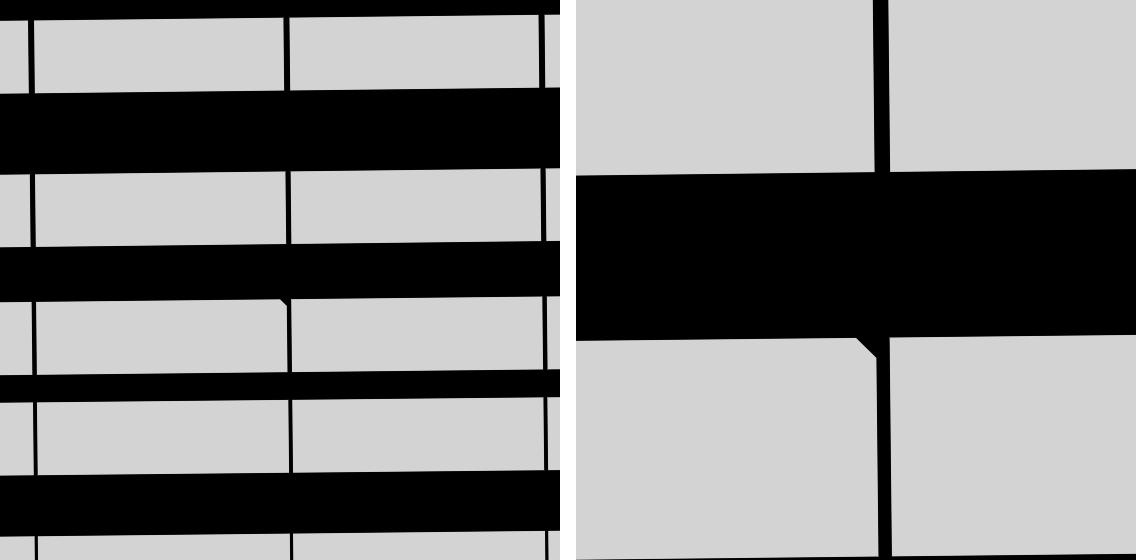
Left: the whole. Right: its middle third, enlarged.
This pattern is drawn by a WebGL 2 fragment shader. Its source:

```glsl
#version 300 es
precision highp float;
// Flat grey bricks in slightly tilted rows, split by uneven black bands and thin joints.

#define BRICK_COLOR vec3(0.827)
#define GAP_COLOR vec3(0.0)
#define TILT 0.0105
#define PITCH 0.4555
#define FIRST_JOINT 0.0605
#define JOINT_BASE 0.0058
#define JOINT_GROWTH 0.0055
#define HALF_HEIGHT 0.0645
#define WOBBLE 0.0014
#define CHIPPED_BRICK vec2(0.0, 2.0)
#define CHIP_SIZE 0.012

uniform vec2 u_resolution;
out vec4 fragColor;

const int ROWS = 5;
// Row centres, bottom to top, at the middle of the canvas
const float ROW_Y[ROWS] = float[ROWS](-0.017, 0.2207, 0.4004, 0.6289, 0.9033);

float hash(vec2 p) {
    return fract(sin(dot(p, vec2(127.1, 311.7))) * 43758.5453);
}

float wobble(vec2 id) {
    return (hash(id) - 0.5) * WOBBLE;
}

// Signed distance to the nearest brick of one row, negative inside
float brickRow(vec2 p, float row, float centerY) {
    float column = floor((p.x - FIRST_JOINT) / PITCH);
    float left = FIRST_JOINT + column * PITCH;
    float halfJoint = 0.5 * (JOINT_BASE + JOINT_GROWTH * centerY);

    // Joints and edges shift a little from brick to brick
    float leftEdge = left + halfJoint + wobble(vec2(column, row));
    float rightEdge = left + PITCH - halfJoint + wobble(vec2(column + 1.0, row));
    float slope = wobble(vec2(row, 17.0)) * 2.0 * (p.x - 0.5);
    float y = p.y - centerY - slope;
    float halfHeight = HALF_HEIGHT + wobble(vec2(row, 31.0));
    float d = max(max(leftEdge - p.x, p.x - rightEdge), abs(y) - halfHeight);

    // Upper right corner broken off one brick
    if (vec2(column, row) == CHIPPED_BRICK) {
        float corner = (p.x - rightEdge) + (y - halfHeight) + CHIP_SIZE;
        d = max(d, corner * 0.7071);
    }
    return d;
}

void main() {
    vec2 uv = gl_FragCoord.xy / u_resolution;
    float pixel = 1.0 / min(u_resolution.x, u_resolution.y);

    // Small rotation about the canvas centre
    vec2 fromCenter = uv - 0.5;
    vec2 p = uv + TILT * vec2(fromCenter.y, -fromCenter.x);

    float d = 1.0;
    for (int i = 0; i < ROWS; i++) {
        d = min(d, brickRow(p, float(i), ROW_Y[i]));
    }

    float brick = 1.0 - smoothstep(-0.6 * pixel, 0.6 * pixel, d);
    fragColor = vec4(mix(GAP_COLOR, BRICK_COLOR, brick), 1.0);
}
```
